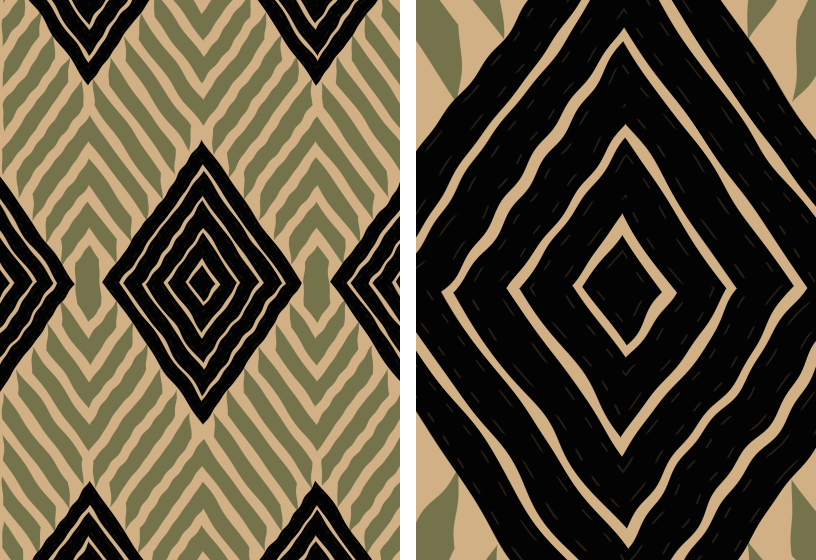
Left, the full canvas; right, a detail of the centre.
A Shadertoy shader for this pattern:

```glsl
// Half-drop lattice of black concentric diamonds over mirrored olive chevrons on tan.
// The plane is folded into one quarter cell, then stripes and rings come from distances;
// layered sines applied before the fold make every repeat slightly different, as if hand cut.

// Slow drift plus finer jitter of a hand-drawn edge
vec2 handWobble(vec2 p) {
    return 1.3 * sin(p.yx * vec2(0.071, 0.063) + 1.7 * sin(p * 0.037))
         + 0.6 * sin(p.yx * 0.19 + p * 0.13 + vec2(0.0, 2.0));
}

// Distance to the olive stripes; q is the folded position, seed varies the stripe ends
float chevrons(vec2 q, float seed) {
    float t = q.y + 1.38 * (156.0 - q.x);
    float n = max(floor((t - 5.5) / 59.0), 0.0);
    float fromMiddle = t - 35.0 - 59.0 * n;
    float band = (n < 0.5 ? fromMiddle : abs(fromMiddle)) - 18.0;
    // Upright cuts step along the diamond edges
    float jitter = 1.5 * sin(n * 7.3 + seed * 4.1);
    float innerCut = 139.5 - 20.7 * n + jitter - q.x;
    float outerCut = q.x - 232.0 + 20.7 * n + jitter;
    return max(band * 0.587, max(innerCut, outerCut));
}

// Antialiased coverage of a signed distance
float cover(float dist, float pixel) {
    return smoothstep(0.7 * pixel, -0.7 * pixel, dist);
}

void mainImage(out vec4 fragColor, in vec2 fragCoord) {
    // The canvas is 768 units high
    float pixel = 768.0 / iResolution.y;
    vec2 p = fragCoord * pixel;
    vec2 w = p + handWobble(p) - vec2(278.0, 380.0);

    // Fold into a quarter cell with a diamond at two opposite corners
    vec2 halfCell = vec2(156.0, 466.0);
    vec2 q = abs(mod(w + halfCell, 2.0 * halfCell) - halfCell);

    vec3 tan_ = vec3(0.82, 0.69, 0.52);
    vec3 olive = vec3(0.46, 0.45, 0.30);
    vec3 black = vec3(0.01);

    // Olive stripes, with a bare sliver along the left side
    float seed = floor(w.x / 156.0) + 3.0 * step(0.0, w.y);
    float stripe = max(chevrons(q, seed), 4.0 - w.x - 278.0);
    vec3 color = mix(tan_, olive, cover(stripe, pixel));

    // Nearest diamond: d is 0 at its centre and 1 on its edge, 112 units apart
    vec2 size = vec2(137.0, 195.0);
    float d = min(dot(q / size, vec2(1.0)), dot((halfCell - q) / size, vec2(1.0)));
    float inside = cover((d - 1.0) * 112.0, pixel);

    // Tan rings of uneven thickness
    float ring = abs(mod(d - 0.04, 0.22) - 0.11) * 112.0;
    float thickness = 2.3 + 0.5 * sin(w.x * 0.11 + 2.0 * sin(w.y * 0.05));
    vec3 ink = mix(black, tan_, cover(ring - thickness, pixel));

    // Faint broken hairlines within the black bands
    float dashes = smoothstep(0.0, 0.6, sin(p.y * 0.45 + 3.0 * sin(p.x * 0.08)));
    float hairline = cover(abs(ring - 7.0) - 0.4, pixel) * dashes;
    ink = mix(ink, vec3(0.20, 0.17, 0.13), 0.7 * hairline);

    fragColor = vec4(mix(color, ink, inside), 1.0);
}
```
